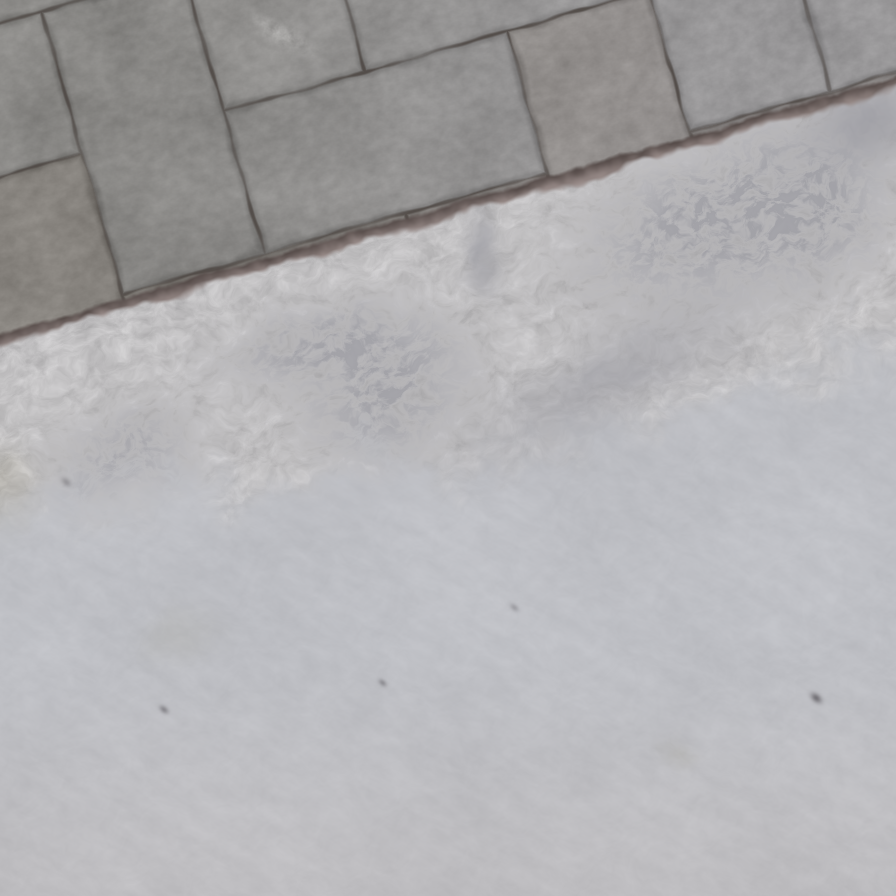
Give the GLSL for this texture, as a three.js fragment shader.

```glsl
// Herringbone pavers above a slanted dirt seam, with pale mottled snow below
varying vec2 vUv;

const float SLOPE_ANGLE = 0.2795;
const vec2 SEAM_START = vec2(0.0, 0.622);
const float PITCH = 0.1645;

vec2 rotate(vec2 p, float a) {
  float c = cos(a), s = sin(a);
  return vec2(c * p.x + s * p.y, c * p.y - s * p.x);
}

float hash(vec2 p) { return fract(sin(dot(p, vec2(127.1, 311.7))) * 43758.5); }

float slope(vec2 cell, vec2 offset) {
  float a = 6.2832 * hash(cell);
  return dot(vec2(cos(a), sin(a)), offset);
}

// Gradient noise
float noise(vec2 p) {
  vec2 i = floor(p), f = fract(p), e = vec2(1.0, 0.0);
  vec2 u = f * f * f * (f * (f * 6.0 - 15.0) + 10.0);
  return mix(mix(slope(i, f), slope(i + e, f - e), u.x),
    mix(slope(i + e.yx, f - e.yx), slope(i + 1.0, f - 1.0), u.x), u.y);
}

float fbm(vec2 p) {
  float sum = 0.0, amp = 0.6;
  for (int k = 0; k < 4; k++) {
    sum += amp * noise(p);
    p = rotate(p, 0.5) * 2.03 + 7.3;
    amp *= 0.55;
  }
  return sum;
}

// Soft rotated ellipse
float blob(vec2 p, vec2 centre, vec2 radius, float angle) {
  vec2 q = rotate(p - centre, angle) / radius;
  return exp(-dot(q, q));
}

// Joint distance in x, brick origin cell in yz
vec3 herringbone(vec2 g) {
  vec2 cell = floor(g), f = fract(g);
  float part = mod(cell.x - cell.y, 4.0);
  vec4 side = vec4(f, 1.0 - f);
  if (part < 0.5) side.w = 1.0;
  else if (part < 1.5) side.z = 1.0;
  else if (part < 2.5) { side.x = 1.0; cell.x -= 1.0; }
  else { side.y = 1.0; cell.y -= 1.0; }
  return vec3(min(min(side.x, side.y), min(side.z, side.w)), cell);
}

vec3 pavers(vec2 p, vec2 road) {
  vec2 wobble = 0.003 * vec2(noise(p * 22.0), noise(p * 22.0 + 40.0));
  vec3 brick = herringbone((road + wobble - vec2(0.145, 0.0095)) / PITCH);
  float d = brick.x * PITCH;
  vec3 stone = mix(vec3(0.55, 0.545, 0.535), vec3(0.6, 0.595, 0.6), smoothstep(0.05, 0.9, p.x));
  stone += 0.03 * (hash(brick.yz) - 0.5) + step(brick.z, -0.5) * vec3(-0.02, -0.03, -0.04);
  stone += 0.08 * fbm(p * 12.0) + 0.06 * fbm(road * vec2(60.0, 80.0));
  stone += 0.13 * blob(p, vec2(0.315, 0.962), vec2(0.035, 0.012), -0.5) * (0.6 + 2.0 * fbm(p * 50.0));
  // Worn shoulders around thin, uneven joints
  stone -= 0.08 * (1.0 - smoothstep(0.001, 0.009, d + 0.004 * noise(p * 30.0)));
  float joint = 1.0 - smoothstep(0.0, 0.0032, d + 0.0016 * noise(p * 45.0));
  return mix(stone, vec3(0.31, 0.285, 0.27), joint * clamp(0.68 + 0.7 * noise(p * 16.0), 0.2, 0.9));
}

float speck(vec2 p, vec2 centre, float size) {
  return blob(p, centre, size * vec2(1.25, 0.8), -0.7);
}

// Grey areas that break up inside the rough band
float thawing(vec2 q) {
  return 0.75 * blob(q, vec2(0.43, 0.565), vec2(0.09, 0.07), 0.5)
    + 0.6 * blob(q, vec2(0.14, 0.495), vec2(0.08, 0.045), 0.3)
    + 0.6 * blob(q, vec2(0.34, 0.615), vec2(0.1, 0.035), 0.2)
    + 0.8 * blob(q, vec2(0.8, 0.755), vec2(0.15, 0.08), 0.4)
    + 0.45 * blob(q, vec2(0.92, 0.76), vec2(0.07, 0.08), -0.6);
}

float staining(vec2 q) {
  return 0.62 * blob(q, vec2(0.68, 0.575), vec2(0.15, 0.045), 0.46)
    + 0.75 * blob(q, vec2(0.54, 0.715), vec2(0.017, 0.038), 0.3)
    + 0.75 * blob(q, vec2(0.98, 0.86), vec2(0.08, 0.045), 0.2);
}

vec3 snow(vec2 p, vec2 road) {
  vec2 q = p + 0.03 * vec2(fbm(p * 14.0), fbm(p * 14.0 + 19.0));
  float grain = fbm((road + q - p) * vec2(26.0, 38.0));
  float fine = fbm((road + q - p) * vec2(60.0, 85.0));
  float drift = fbm(rotate(p, -0.5) * vec2(22.0, 55.0));
  float border = 0.43 + 0.06 * p.x + 0.11 * p.x * p.x;
  float rough = smoothstep(-0.04, 0.05, p.y - border + 0.1 * fbm(p * 9.0) + 0.04 * grain);
  vec3 smoothSnow = mix(vec3(0.742, 0.738, 0.75), vec3(0.745, 0.75, 0.77), smoothstep(0.0, 0.3, p.y));
  smoothSnow += 0.035 * fbm(p * 5.0) + 0.03 * drift + 0.02 * fine;
  vec3 crust = vec3(0.76, 0.755, 0.76) + 0.11 * grain + 0.11 * fine;
  vec3 col = mix(smoothSnow, crust, rough);
  float flecks = smoothstep(-0.22, 0.28, grain * 0.6 + fine * 0.8);
  col = mix(col, vec3(0.6, 0.6, 0.625), clamp(thawing(q) * (0.2 + flecks), 0.0, 0.8));
  col = mix(col, vec3(0.61, 0.61, 0.635), clamp(staining(q) * (0.95 + 0.6 * grain), 0.0, 0.85));
  float ochre = blob(q, vec2(0.0, 0.46), vec2(0.03, 0.04), 0.0)
    + 0.6 * blob(q, vec2(0.76, 0.16), vec2(0.016, 0.014), 0.0)
    + 0.5 * blob(q, vec2(0.2, 0.29), vec2(0.04, 0.025), 0.3);
  col -= ochre * vec3(0.045, 0.05, 0.075);
  float grit = speck(p, vec2(0.911, 0.221), 0.0055) + 0.7 * speck(p, vec2(0.183, 0.208), 0.0045)
    + 0.6 * speck(p, vec2(0.427, 0.238), 0.004) + 0.45 * speck(p, vec2(0.574, 0.322), 0.0045)
    + 0.5 * speck(p, vec2(0.074, 0.462), 0.005);
  return mix(col, vec3(0.39, 0.38, 0.4), 0.8 * min(grit, 1.0));
}

void main() {
  vec2 road = rotate(vUv - SEAM_START, SLOPE_ANGLE);
  float crumbs = noise(vUv * 65.0);
  float ragged = road.y + 0.007 * fbm(vUv * 24.0);
  float snowEdge = road.y + 0.012 * noise(vUv * 18.0 + 5.0) + 0.005 * crumbs;
  vec3 dirt = mix(vec3(0.33, 0.29, 0.28), vec3(0.56, 0.51, 0.5), smoothstep(0.008, -0.012, ragged) + 0.4 * crumbs);
  vec3 col = mix(dirt, pavers(vUv, road), smoothstep(0.002, 0.008, ragged));
  col = mix(col, snow(vUv, road), 1.0 - smoothstep(-0.012, -0.004, snowEdge));
  gl_FragColor = vec4(clamp(col, 0.0, 1.0), 1.0);
}
```
